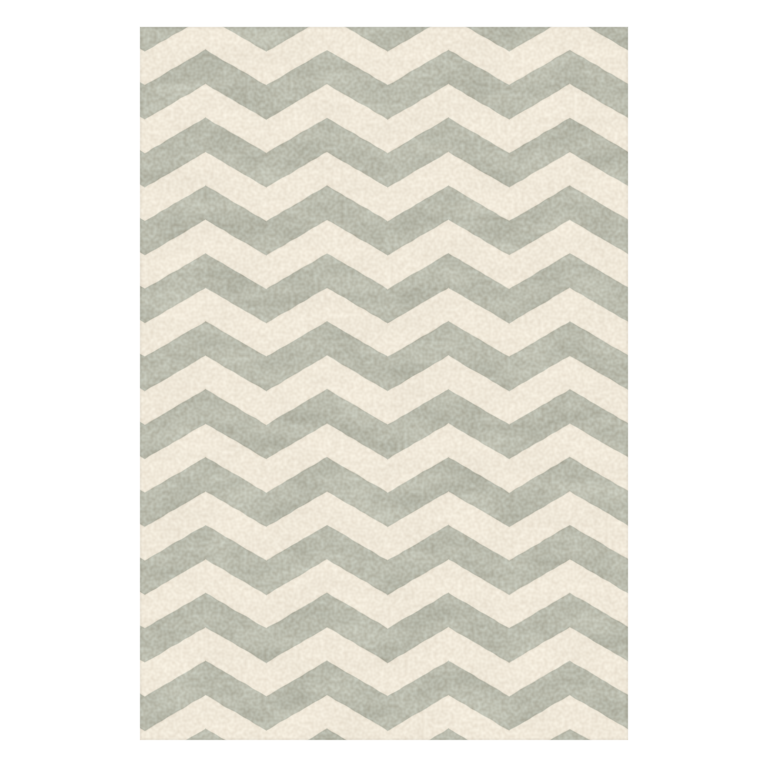
Write a Shadertoy shader that draws this pattern.

```glsl
// A tall rug on white with even chevron stripes in sage grey and cream.
// A triangle wave shifts a repeated band; its signed distance gives smooth
// edges, and layers of gradient noise give the mottled, grainy pile.

const vec2  RUG_CENTER    = vec2(0.0, 0.0007);
const vec2  RUG_HALF      = vec2(0.3177, 0.4642);
const float ZIGZAG_WIDTH  = 0.1581;   // peak to peak, about four across
const float ZIGZAG_HEIGHT = 0.0462;   // peak to valley
const float STRIPE_PERIOD = 0.0884;   // one grey and one cream stripe
const float GREY_SHARE    = 0.505;
const vec2  PEAK          = vec2(-0.0742, 0.0816);
const float EDGE_WOBBLE   = 0.0011;
const float GROOVE_WIDTH  = 0.0014;
const float GROOVE_DEPTH  = 0.035;
const float GREY_MOTTLE   = 0.095;
const float CREAM_MOTTLE  = 0.03;
const float GREY_GRAIN    = 0.07;
const float CREAM_GRAIN   = 0.045;

const vec3 WHITE = vec3(1.0);
const vec3 CREAM = vec3(0.942, 0.912, 0.852);
const vec3 GREY  = vec3(0.730, 0.735, 0.680);

vec2 hashGradient(vec2 cell) {
    vec3 q = fract(cell.xyx * vec3(0.1031, 0.1030, 0.0973));
    q += dot(q, q.yzx + 33.33);
    float angle = 6.28318 * fract((q.x + q.y) * q.z);
    return vec2(cos(angle), sin(angle));
}

float gradientNoise(vec2 p) {
    vec2 i = floor(p), f = fract(p);
    vec2 u = f * f * f * (f * (f * 6.0 - 15.0) + 10.0);
    float a = dot(hashGradient(i), f);
    float b = dot(hashGradient(i + vec2(1, 0)), f - vec2(1, 0));
    float c = dot(hashGradient(i + vec2(0, 1)), f - vec2(0, 1));
    float d = dot(hashGradient(i + vec2(1, 1)), f - vec2(1, 1));
    return mix(mix(a, b, u.x), mix(c, d, u.x), u.y);
}

float fbm(vec2 p) {
    float sum = 0.0, weight = 0.6;
    for (int i = 0; i < 4; i++) {
        sum += weight * gradientNoise(p);
        p = p * 2.03 + 17.3;
        weight *= 0.55;
    }
    return sum;
}

// Signed distance to the grey stripes, negative inside.
float chevronDistance(vec2 p) {
    float wave = 2.0 * abs(fract((p.x - PEAK.x) / ZIGZAG_WIDTH + 0.5) - 0.5);
    float depth = (PEAK.y - ZIGZAG_HEIGHT * wave - p.y) / STRIPE_PERIOD;
    float fromMiddle = abs(fract(depth - 0.5 * GREY_SHARE + 0.5) - 0.5);
    float slope = 2.0 * ZIGZAG_HEIGHT / ZIGZAG_WIDTH;
    return (fromMiddle - 0.5 * GREY_SHARE) * STRIPE_PERIOD * inversesqrt(1.0 + slope * slope);
}

float boxDistance(vec2 p, vec2 halfSize) {
    vec2 d = abs(p) - halfSize;
    return length(max(d, 0.0)) + min(max(d.x, d.y), 0.0);
}

void mainImage(out vec4 fragColor, in vec2 fragCoord) {
    float shortSide = min(iResolution.x, iResolution.y);
    vec2 p = (fragCoord - 0.5 * iResolution.xy) / shortSide;
    float blur = 0.9 / shortSide;

    // Stripes with slightly uneven cut edges
    float stripe = chevronDistance(p) + EDGE_WOBBLE * gradientNoise(p * 70.0);
    float grey = 1.0 - smoothstep(-blur, blur, stripe);
    vec3 color = mix(CREAM, GREY, grey);

    // Broad sideways shading and fine tufts
    float mottle = fbm(p * vec2(13.0, 32.0) + 5.0);
    float grain = gradientNoise(p * 230.0) + 0.6 * gradientNoise(p * 118.0 + 9.0);
    color += mottle * mix(CREAM_MOTTLE, GREY_MOTTLE, grey);
    color += grain * mix(CREAM_GRAIN, GREY_GRAIN, grey) * vec3(0.85, 1.0, 1.1);

    // Carved groove between stripes, fading in and out
    float groove = exp(-pow(stripe / GROOVE_WIDTH, 2.0));
    color -= GROOVE_DEPTH * groove * (0.6 + gradientNoise(p * 24.0 + 3.0));

    // Bound outer edge on the white ground
    float rug = boxDistance(p - RUG_CENTER, RUG_HALF);
    color -= 0.04 * smoothstep(-0.004, 0.0, rug);
    color = mix(color, WHITE, smoothstep(-blur, blur, rug));

    fragColor = vec4(clamp(color, 0.0, 1.0), 1.0);
}
```
